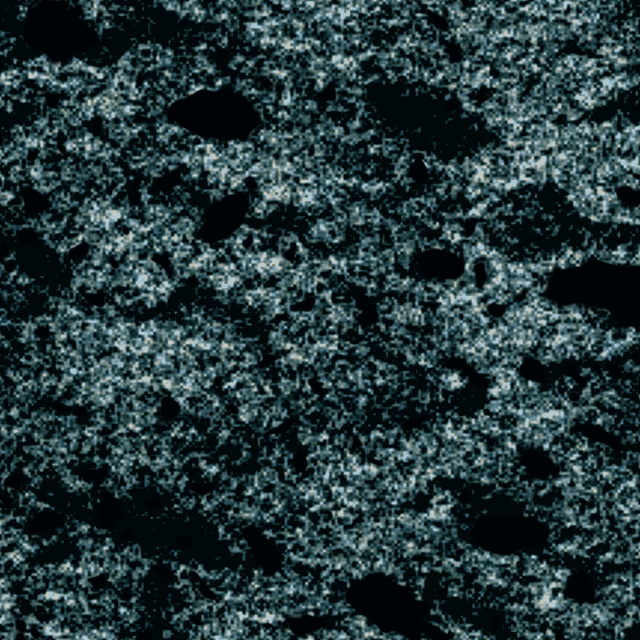
Give the GLSL for this texture, as a WebGL 1 fragment shader.

```glsl
precision highp float;
// Draws dark teal volcanic rock: sparkling grain, rough relief, slanted crevices and black pits.
uniform vec2 u_resolution;

const vec3 PIT_BLACK = vec3(0.00, 0.012, 0.018);
const vec3 SHADOW    = vec3(0.00, 0.03, 0.04);
const vec3 DEEP_TEAL = vec3(0.06, 0.18, 0.19);
const vec3 SLATE     = vec3(0.19, 0.31, 0.33);
const vec3 STONE     = vec3(0.33, 0.45, 0.46);
const vec3 PALE      = vec3(0.50, 0.59, 0.60);
const vec3 SPARKLE   = vec3(0.71, 0.78, 0.79);

const float MEAN_TONE = 1.95;        // tone runs from 0 (shadow) to 5 (sparkle)
const float FINE_GRAIN = 4.6;
const float COARSE_GRAIN = 3.6;
const float RELIEF = 6.5;
const float PATCHES = 3.0;
const float CREVICES = 3.4;
const float LIT_LIP = 0.9;
const float SLANT = 0.33;            // radians, rising to the right
const float PIT_EDGE = 0.0028;
const vec2 TO_LIGHT = vec2(-0.003, 0.008);
const vec2 LIP_OFFSET = vec2(-0.035, 0.06);

float hash(vec2 p) {
  vec3 q = fract(vec3(p.xyx) * 0.1031);
  q += dot(q, q.yzx + 33.33);
  return fract((q.x + q.y) * q.z);
}

float noise(vec2 p) {
  vec2 i = floor(p), f = fract(p);
  f = f * f * (3.0 - 2.0 * f);
  return mix(mix(hash(i), hash(i + vec2(1.0, 0.0)), f.x),
             mix(hash(i + vec2(0.0, 1.0)), hash(i + vec2(1.0)), f.x), f.y);
}

mat2 rotation(float a) {
  return mat2(cos(a), -sin(a), sin(a), cos(a));
}

float fbm(vec2 p) {
  float sum = 0.0, amp = 0.53;
  for (int i = 0; i < 4; i++) {
    sum += amp * noise(p);
    p = rotation(0.6) * p * 2.03 + 17.3;
    amp *= 0.5;
  }
  return sum;
}

// Approximate distance to scattered ellipses; radius is in cell units.
float pits(vec2 p, float cells, float share, float radius, float stretch, float seed) {
  vec2 g = p * cells, id = floor(g);
  float nearest = 1.0;
  for (int y = -1; y <= 1; y++) {
    for (int x = -1; x <= 1; x++) {
      vec2 cell = id + vec2(float(x), float(y));
      vec2 key = cell + seed;
      vec2 center = cell + 0.15 + 0.7 * vec2(hash(key + 3.7), hash(key + 51.2));
      float size = radius * mix(0.55, 1.25, hash(key + 87.4));
      float turn = SLANT + (hash(key + 23.9) - 0.5) * 1.1;
      vec2 q = rotation(-turn) * (center - g);
      q.x /= mix(1.0, stretch, hash(key + 64.1));
      float d = length(q) - size;
      nearest = min(nearest, hash(key) < share ? d : 1.0);
    }
  }
  return nearest / cells;
}

float largePits(vec2 p) {
  return pits(p, 4.0, 0.45, 0.15, 2.3, 11.0);
}

vec3 toneRamp(float t) {
  vec3 c = mix(SHADOW, DEEP_TEAL, clamp(t, 0.0, 1.0));
  c = mix(c, SLATE, clamp(t - 1.0, 0.0, 1.0));
  c = mix(c, STONE, clamp(t - 2.0, 0.0, 1.0));
  c = mix(c, PALE, clamp(t - 3.0, 0.0, 1.0));
  return mix(c, SPARKLE, clamp(t - 4.0, 0.0, 1.0));
}

void main() {
  vec2 uv = gl_FragCoord.xy / u_resolution.y;

  // Ragged outlines for pits and crevices
  vec2 bend = vec2(noise(uv * 13.0), noise(uv * 13.0 + 40.0)) - 0.5;
  vec2 fray = vec2(noise(uv * 60.0 + 9.0), noise(uv * 60.0 + 70.0)) - 0.5;
  vec2 p = uv + bend * 0.05 + fray * 0.012;

  // Surface tone: grain, lit relief and broad patches
  float fine = noise(uv * 215.0) - 0.5;
  float coarse = noise(rotation(0.5) * uv * 112.0 + 31.0) - 0.5;
  vec2 slanted = rotation(-SLANT) * -uv;
  vec2 bumpScale = vec2(28.0, 38.0);
  float relief = fbm(uv * bumpScale) - fbm((uv + TO_LIGHT) * bumpScale);
  float patches = fbm(uv * 5.0 + 12.0) - 0.5;
  float tone = MEAN_TONE + FINE_GRAIN * fine + COARSE_GRAIN * coarse
             + RELIEF * relief + PATCHES * patches;

  // Slanted crevices in shade, and lit lips below the large pits
  float crevice = fbm(slanted * vec2(5.0, 12.0) + bend + 5.0);
  tone -= CREVICES * smoothstep(0.57, 0.76, crevice);
  tone += LIT_LIP * (1.0 - smoothstep(-0.01, 0.05, largePits(p + LIP_OFFSET)));

  // Pits of three sizes, with a narrow shaded rim
  float d = min(largePits(p), pits(p, 9.0, 0.42, 0.135, 2.0, 37.0));
  d = min(d, pits(p, 20.0, 0.22, 0.17, 1.7, 73.0));
  tone -= 1.1 * (1.0 - smoothstep(0.0, 0.014, d));
  float pit = 1.0 - smoothstep(-PIT_EDGE, PIT_EDGE, d);

  // Faint warm and cool mineral tints
  float tint = noise(uv * 150.0 + 90.0) - 0.5;
  vec3 color = toneRamp(tone) * (1.0 + tint * vec3(0.22, 0.02, -0.16));
  gl_FragColor = vec4(mix(color, PIT_BLACK, pit), 1.0);
}
```
